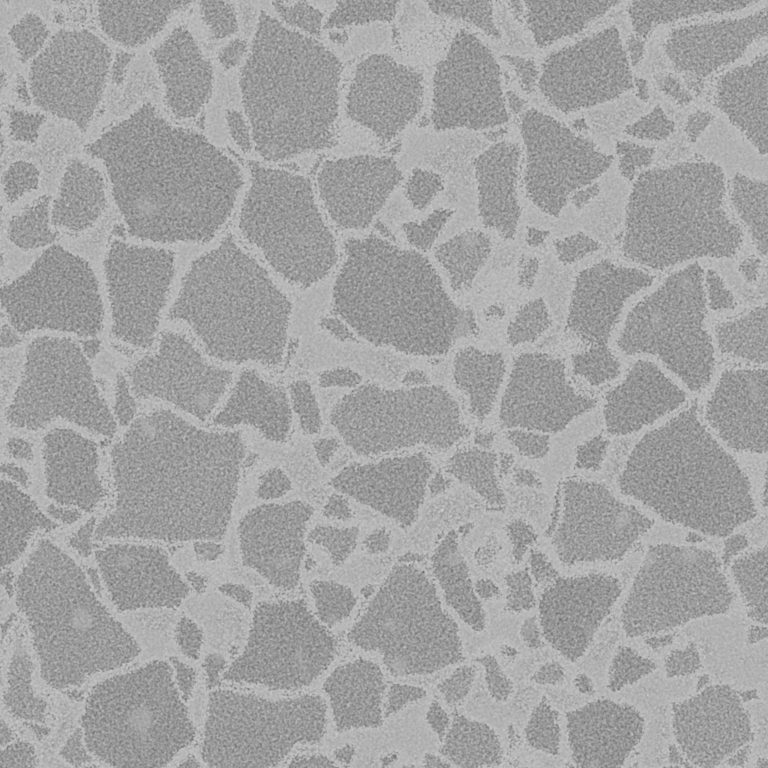
Write a Shadertoy shader that draws this texture.

```glsl
// Grey terrazzo: angular stone chips of mixed size in a pale cement.
// Random polygons from half-planes are split along equal-distance lines, small
// chips fill the gaps, and gradient noise roughens the edges and adds the grain.

const vec3 STONE = vec3(0.600);
const vec3 CEMENT = vec3(0.694);
const float TAU = 6.2831853;
const float STONE_CELLS = 7.3;      // large stones across the canvas
const float CHIP_CELLS = 15.0;      // small chips across the canvas
const float GAP = 0.006;            // least cement width between stones
const float EDGE = 0.0032;          // half width of the soft stone edge
const float HALO_WIDTH = 0.011;     // pale rim around each stone
const float HALO_GAIN = 0.030;
const float STONE_GRAIN = 0.155;
const float CEMENT_GRAIN = 0.065;
const float PATCH_GRAIN = 0.075;    // extra grain in the coarse cement
const int SIDES = 5;

vec2 hash2(vec2 p) {
    vec3 q = fract(vec3(p.xyx) * vec3(0.1031, 0.1030, 0.0973));
    q += dot(q, q.yzx + 33.33);
    return fract((q.xx + q.yz) * q.zy);
}

mat2 rotation(float a) {
    float c = cos(a), s = sin(a);
    return mat2(c, s, -s, c);
}

float cornerSlope(vec2 cell, vec2 corner, vec2 f) {
    return dot(hash2(cell + corner + 71.0) * 2.0 - 1.0, f - corner);
}

float gradientNoise(vec2 p) {
    vec2 i = floor(p), f = fract(p);
    vec2 u = f * f * f * (f * (f * 6.0 - 15.0) + 10.0);
    float low = mix(cornerSlope(i, vec2(0, 0), f), cornerSlope(i, vec2(1, 0), f), u.x);
    float high = mix(cornerSlope(i, vec2(0, 1), f), cornerSlope(i, vec2(1, 1), f), u.x);
    return mix(low, high, u.y);
}

// Signed distance to an irregular polygon around an ellipse of given half axes.
float polygon(vec2 p, vec2 axes, vec2 seed) {
    float d = -10.0;
    for (int i = 0; i < SIDES; i++) {
        vec2 r = hash2(seed + float(i) * 17.3);
        float a = (float(i) + 0.75 * r.x) * TAU / float(SIDES);
        vec2 n = vec2(cos(a), sin(a));
        d = max(d, dot(n, p) - length(n * axes) * mix(0.65, 1.05, r.y));
    }
    return d;
}

// Scattered stones: x is the distance in canvas units, y a random stone tone.
vec2 stoneLayer(vec2 p, float cells, vec2 lengths, vec2 ratios, float seed) {
    vec2 g = p * cells, home = floor(g);
    float nearest = 10.0, second = 10.0, tone = 0.0;
    for (int y = -1; y <= 1; y++)
    for (int x = -1; x <= 1; x++) {
        vec2 cell = home + vec2(x, y);
        vec2 id = cell + seed;
        vec2 center = cell + mix(vec2(0.12), vec2(0.88), hash2(id));
        vec2 shape = hash2(id + 43.7);
        vec2 look = hash2(id + 91.1);
        float len = mix(lengths.x, lengths.y, shape.x);
        vec2 axes = len * vec2(1.0, mix(ratios.x, ratios.y, shape.y));
        float d = polygon(rotation(look.x * TAU) * (g - center), axes, id + 7.9);
        if (d < nearest) {
            second = nearest;
            nearest = d;
            tone = look.y;
        } else {
            second = min(second, d);
        }
    }
    float split = GAP - 0.5 * (second - nearest) / cells;
    return vec2(max(nearest / cells, split), tone);
}

void mainImage(out vec4 fragColor, in vec2 fragCoord) {
    vec2 uv = fragCoord / iResolution.y;

    // Bend and chip the outlines
    vec2 bend = vec2(gradientNoise(uv * 17.0), gradientNoise(uv * 17.0 + 31.0));
    vec2 chipping = vec2(gradientNoise(uv * 58.0), gradientNoise(uv * 58.0 + 47.0));
    vec2 p = uv + 0.017 * bend + 0.006 * chipping;

    // Large stones, then chips kept clear of them
    vec2 large = stoneLayer(p, STONE_CELLS, vec2(0.40, 0.82), vec2(0.36, 0.95), 11.0);
    vec2 small = stoneLayer(p, CHIP_CELLS, vec2(0.26, 0.66), vec2(0.25, 0.80), 137.0);
    small.x = max(small.x, GAP - large.x);
    vec2 stone = large.x < small.x ? large : small;

    // Fine grain, also used to fray the edge
    float grain = gradientNoise(rotation(0.6) * uv * 230.0)
                + gradientNoise(rotation(1.1) * uv * 330.0 + 19.0);
    float d = stone.x + 0.0035 * grain;
    float edge = max(EDGE, 0.8 / iResolution.y);
    float inside = 1.0 - smoothstep(-edge, edge, d);

    // Cement: smooth pale rims, coarse darker patches and faint cracks
    float cloud = gradientNoise(uv * 13.0 + 5.0) + 0.5 * gradientNoise(uv * 41.0);
    float away = smoothstep(0.002, HALO_WIDTH, stone.x);
    float coarse = away * smoothstep(-0.15, 0.25, cloud);
    float vein = 1.0 - smoothstep(0.0, 0.06, abs(gradientNoise(uv * 36.0 + 83.0)));
    vec3 cement = CEMENT + HALO_GAIN * (1.0 - away) - 0.012 * coarse
                - 0.035 * vein * coarse
                + grain * (CEMENT_GRAIN + PATCH_GRAIN * coarse);

    // Stone: slight tone shifts and occasional pale worn spots
    float worn = smoothstep(0.28, 0.50, gradientNoise(uv * 24.0 + 61.0));
    vec3 body = STONE + 0.030 * (stone.y - 0.5) + 0.020 * cloud
              + 0.055 * worn + grain * STONE_GRAIN * (1.0 - 0.4 * worn);

    fragColor = vec4(mix(cement, body, inside), 1.0);
}
```
